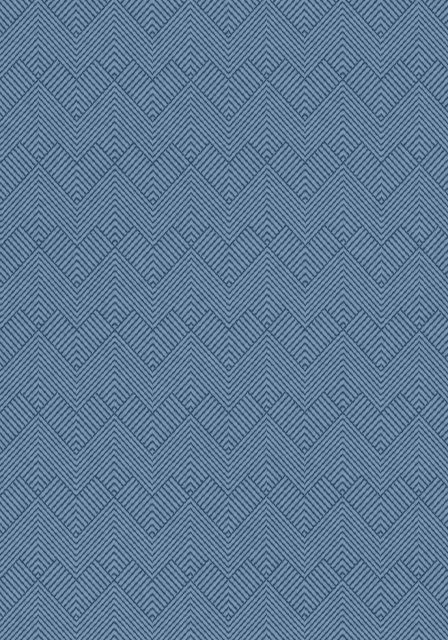
Write a Shadertoy shader that draws this pattern.

```glsl
// Woven zigzag cloth: bands of fine chevron lines alternate with rows of
// hatched diamonds. A folded triangle wave gives two diagonal coordinates,
// "fall" and "rise"; stripes follow one or the other in each lattice cell.

const vec2  REPEATS     = vec2(5.886, 7.68);   // zigzags across, rows down
const vec2  PHASE       = vec2(5.01, 3.91);    // offset in half repeats
const float BAND_LINES  = 7.0;                 // lines in a chevron band
const float CELL_LINES  = 6.0;                 // lines in a diamond
const float LINE_HALF   = 0.16;                // half line width, in pitches
const float EDGE_SOFT   = 0.23;                // softness of yarn edges
const float SEAM_HALF   = 0.022;               // half width of diamond outlines
const float SEAM_SOFT   = 0.030;               // softness of those outlines
const vec2  THREADS     = vec2(120.0, 172.0);  // yarn count of the cloth
const float YARN_JITTER = 0.007;               // stepping of the line edges
const float CLOTH_PULL  = 0.012;               // slow bending of the weave
const float YARN_TONE   = 0.17;                // light and dark of single yarns
const float TWILL_TONE  = 0.045;               // strength of the twill ribs
const float DYE_TONE    = 0.012;               // broad unevenness
const vec3  DARK_YARN   = vec3(0.15, 0.25, 0.36);
const vec3  LIGHT_YARN  = vec3(0.48, 0.59, 0.69);
const float TAU         = 6.2831853;

float hash(vec2 p) {
    vec3 q = fract(p.xyx * vec3(0.1031, 0.1030, 0.0973));
    q += dot(q, q.yzx + 33.33);
    return fract((q.x + q.y) * q.z);
}

// Value noise, one knot per yarn crossing
float yarnNoise(vec2 p) {
    vec2 i = floor(p), f = smoothstep(0.0, 1.0, fract(p));
    return mix(mix(hash(i), hash(i + vec2(1, 0)), f.x),
               mix(hash(i + vec2(0, 1)), hash(i + vec2(1, 1)), f.x), f.y);
}

// Distance to the nearest whole number
float toInteger(float x) {
    return abs(fract(x + 0.5) - 0.5);
}

// Soft line of dark yarn at distance d
float yarnLine(float d, float halfWidth, float soft) {
    return 1.0 - smoothstep(halfWidth - soft, halfWidth + soft, d);
}

// Coverage of dark yarn; p is in half repeats, y downward
float darkYarn(vec2 p, float pixel) {
    float tri  = abs(mod(p.x + 1.0, 2.0) - 1.0);   // 0 at peaks, 1 at valleys
    float row  = floor((p.y - tri) * 0.5);
    float fall = p.y - tri - 2.0 * row;            // 0..1 band, 1..2 diamonds
    float rise = p.y + tri - 2.0 * row;

    // Peak diamonds repeat the band direction, the others cross it
    bool inBand = fall < 1.0;
    bool alongBand = inBand || rise < 2.0;
    float lines = inBand ? BAND_LINES : CELL_LINES;
    float stripe = toInteger((alongBand ? fall : rise) * lines);
    float cover = yarnLine(stripe, LINE_HALF, max(EDGE_SOFT, 0.5 * pixel * lines));

    // Outlines between diamonds and along the bands
    float seam = toInteger(fall);
    if (!inBand) seam = min(seam, toInteger(rise));
    return max(cover, yarnLine(seam, SEAM_HALF, max(SEAM_SOFT, 0.5 * pixel)));
}

void mainImage(out vec4 fragColor, in vec2 fragCoord) {
    vec2 uv = fragCoord / iResolution.xy;
    vec2 scale = 2.0 * REPEATS;
    vec2 p = vec2(uv.x, 1.0 - uv.y) * scale - PHASE;
    float pixel = length(scale / iResolution.xy);

    // Yarns step the line edges, slow waves pull the cloth a little
    vec2 yarn = uv * THREADS;
    p.y += YARN_JITTER * sin(TAU * yarn.x);
    p += CLOTH_PULL * sin(uv.yx * vec2(7.0, 9.0) + vec2(0.4, 1.9));

    // Yarn grain, diagonal ribs and broad unevenness of the dye
    float grain = yarnNoise(yarn * 1.5) - 0.5;
    float twill = sin(TAU * (yarn.x - 0.5 * yarn.y));
    float dye = sin(uv.x * 5.0 + 2.0 * sin(uv.y * 4.0)) * sin(uv.y * 6.0 + 1.0);

    float light = 1.0 - darkYarn(p, pixel);
    light += YARN_TONE * grain + TWILL_TONE * twill + DYE_TONE * dye;
    fragColor = vec4(mix(DARK_YARN, LIGHT_YARN, clamp(light, -0.04, 1.06)), 1.0);
}
```
